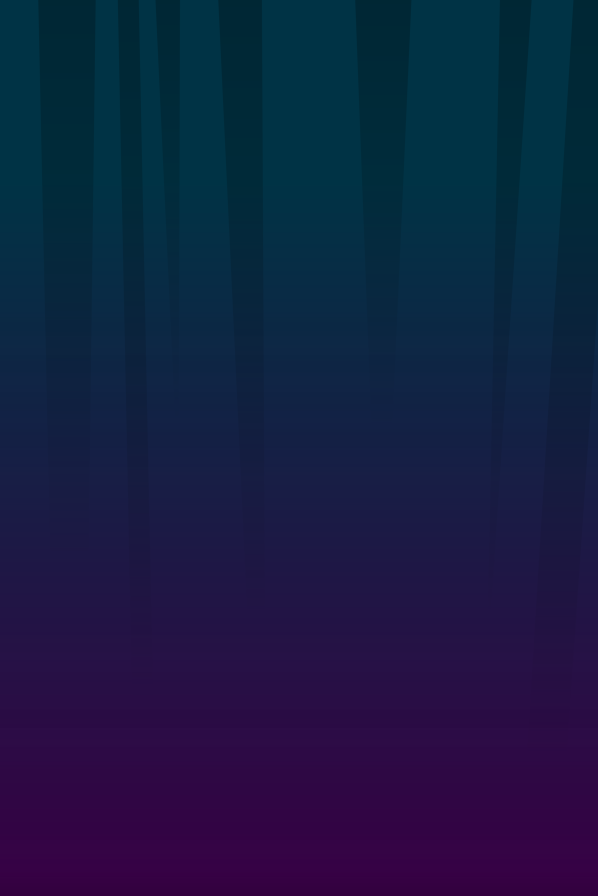
Write a Shadertoy shader that draws this background.

```glsl
// Repeatable value in 0..1 for one horizontal band
float hash(float n) {
    n = fract(n * 0.1031);
    n *= n + 33.33;
    return fract(n * (n + n));
}

// Tapering shaft hung from the top: edges = top left, top right, end left, end right
float shaft(vec2 p, vec4 edges, float depth, float blur) {
    float along = p.y / depth;
    vec2 sides = mix(edges.xy, edges.zw, along);
    float cover = smoothstep(-blur, blur, p.x - sides.x)
                * smoothstep(-blur, blur, sides.y - p.x);
    return cover * max(1.0 - along, 0.0);
}

void mainImage(out vec4 fragColor, in vec2 fragCoord) {
    vec2 p = fragCoord / iResolution.xy;
    p.y = 1.0 - p.y; // depth below the top edge

    // Teal to violet gradient
    vec3 teal = vec3(0.0, 0.2, 0.27);
    vec3 violet = vec3(0.22, 0.0, 0.27);
    vec3 color = mix(teal, violet, smoothstep(0.0, 1.0, 0.0) + clamp((p.y - 0.2) / 0.8, 0.0, 1.0));

    // Faint horizontal banding
    color += 0.006 * (hash(floor(p.y * 48.0)) - 0.5) * smoothstep(0.2, 0.3, p.y);

    // Dark shafts fading with depth
    vec4 edges[7] = vec4[7](
        vec4(0.064, 0.160, 0.084, 0.148),
        vec4(0.197, 0.232, 0.221, 0.256),
        vec4(0.260, 0.301, 0.293, 0.299),
        vec4(0.365, 0.438, 0.414, 0.443),
        vec4(0.594, 0.688, 0.621, 0.656),
        vec4(0.836, 0.889, 0.816, 0.820),
        vec4(0.959, 1.035, 0.881, 0.947));
    float depths[7] = float[7](0.62, 0.78, 0.47, 0.69, 0.475, 0.69, 0.846);
    float shade = 0.0;
    for (int i = 0; i < 7; i++) {
        shade = max(shade, shaft(p, edges[i], depths[i], 0.7 / iResolution.x));
    }
    color *= 1.0 - 0.24 * shade;

    // Slightly darker floor
    color *= 1.0 - 0.1 * smoothstep(0.97, 1.0, p.y);

    fragColor = vec4(max(color, 0.0), 1.0);
}
```
